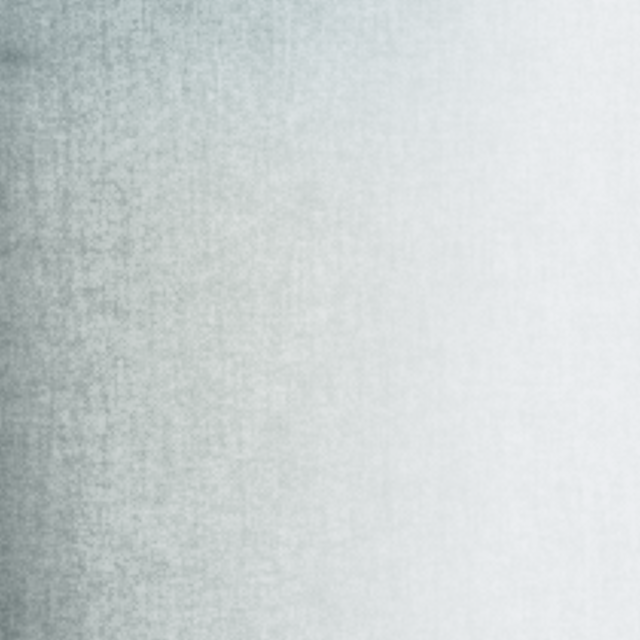
Reproduce this texture procedurally as a Shadertoy shader.

```glsl
// Pale woven cloth in soft side light: a smooth tonal falloff from a shaded
// left edge to a bright right side, overlaid with stretched value noise for
// threads, fine noise for grain, and a few faint creases.

const vec3 SHADOW = vec3(0.41, 0.46, 0.46);
const vec3 MIDTONE = vec3(0.735, 0.772, 0.768);
const vec3 LIGHT = vec3(0.913, 0.925, 0.933);
const vec3 COOL_TINT = vec3(-0.016, 0.000, 0.008);
const vec3 WARM_TINT = vec3(0.005, 0.002, -0.008);

const float SHADE_TOP = 0.56;       // left shadow depth at the top
const float SHADE_BOTTOM = 0.66;    // and at the bottom
const float EDGE_DEPTH = 0.09;      // extra shade along the left edge
const float GRAIN_SCALE = 210.0;    // fine grains across the canvas
const float GRAIN_AMOUNT = 0.23;
const float THREAD_AMOUNT = 0.18;
const float MOTTLE_AMOUNT = 0.10;
const float CREASE_AMOUNT = 0.06;
const int CREASES = 14;

float hash(vec2 p) {
    return fract(sin(dot(p, vec2(127.1, 311.7))) * 43758.5453);
}

// Smooth value noise, centred on zero
float noise(vec2 p) {
    vec2 cell = floor(p);
    vec2 f = fract(p);
    f = f * f * (3.0 - 2.0 * f);
    float low = mix(hash(cell), hash(cell + vec2(1.0, 0.0)), f.x);
    float high = mix(hash(cell + vec2(0.0, 1.0)), hash(cell + 1.0), f.x);
    return mix(low, high, f.y) - 0.5;
}

float mottle(vec2 p) {
    float sum = 0.0;
    float weight = 0.5;
    for (int i = 0; i < 4; i++) {
        sum += weight * noise(p);
        p = mat2(1.6, 1.2, -1.2, 1.6) * p + 7.3;
        weight *= 0.6;
    }
    return sum;
}

// Short threads running up and across, at two widths
float threads(vec2 uv) {
    float upright = noise(uv * vec2(160.0, 26.0)) + 0.5 * noise(uv * vec2(85.0, 10.0) + 31.0);
    float across = noise(uv * vec2(32.0, 150.0) + 57.0) + 0.4 * noise(uv * vec2(12.0, 75.0) + 83.0);
    return 0.6 * upright + 0.45 * across;
}

float grain(vec2 uv) {
    vec2 tilted = mat2(0.96, 0.28, -0.28, 0.96) * uv;
    return 0.65 * noise(uv * GRAIN_SCALE) + 0.6 * noise(tilted * GRAIN_SCALE * 0.55 + 19.0);
}

// Scattered soft lines, alternately upright and level, dark or light
float creases(vec2 uv) {
    float sum = 0.0;
    for (int i = 0; i < CREASES; i++) {
        float id = float(i);
        vec2 centre = vec2(hash(vec2(id, 1.7)), hash(vec2(id, 5.3)));
        vec2 d = uv - centre;
        if (i % 2 == 0) d = d.yx;
        d.y += 0.03 * d.x + 0.008 * noise(vec2(d.x * 14.0, id));
        float reach = mix(0.05, 0.13, hash(vec2(id, 9.1)));
        float width = mix(0.003, 0.006, hash(vec2(id, 3.9)));
        float line = exp(-d.x * d.x / (reach * reach) - d.y * d.y / (width * width));
        sum += line * (hash(vec2(id, 6.4)) < 0.65 ? 1.0 : -0.8);
    }
    return sum;
}

// Broad shadow, 0 in full light and 1 in the deepest corner
float shade(vec2 uv) {
    float span = mix(0.80, 0.92, uv.y);
    float x = uv.x + 0.04 * mottle(uv * 4.0);
    float s = mix(SHADE_BOTTOM, SHADE_TOP, uv.y) * pow(clamp(1.0 - x / span, 0.0, 1.0), 1.5);
    s += EDGE_DEPTH * exp(-18.0 * uv.x) * mix(1.3, 0.6, uv.y);
    s += 0.13 * exp(-8.0 * length(uv * vec2(1.4, 1.0)));
    // Dim band along the top, and a smudge on the left edge below it
    s += 0.12 * smoothstep(0.80, 1.0, uv.y) * smoothstep(0.9, 0.3, uv.x) * smoothstep(-0.1, 0.3, uv.x);
    vec2 smudge = (uv - vec2(0.0, 0.912)) / vec2(0.09, 0.022);
    s += 0.15 * exp(-dot(smudge, smudge));
    return s + 0.03 * smoothstep(1.0, 0.6, uv.x);
}

void mainImage(out vec4 fragColor, in vec2 fragCoord) {
    vec2 uv = fragCoord / iResolution.xy;
    float s = shade(uv);

    // Cloth relief shows more strongly where the light is low
    float relief = mix(0.27, 1.0, smoothstep(0.03, 0.42, s));
    relief *= 1.0 - 0.25 * smoothstep(0.45, 0.75, s);
    float weave = GRAIN_AMOUNT * grain(uv) + THREAD_AMOUNT * threads(uv);
    weave += MOTTLE_AMOUNT * mottle(uv * 20.0) + CREASE_AMOUNT * creases(uv);
    s = clamp(s + relief * weave, -0.03, 1.1);

    // Shadow ramp through three tones
    vec3 color = mix(LIGHT, MIDTONE, s / 0.45);
    color = mix(color, mix(MIDTONE, SHADOW, (s - 0.45) / 0.55), smoothstep(0.40, 0.50, s));

    // Cool upper edge and a faintly warm centre
    float cool = smoothstep(0.6, 1.0, uv.y) * smoothstep(1.0, 0.4, uv.x);
    vec2 fromCentre = (uv - vec2(0.36, 0.5)) / vec2(0.24, 0.38);
    color += COOL_TINT * cool + WARM_TINT * exp(-dot(fromCentre, fromCentre));

    fragColor = vec4(clamp(color, 0.0, 1.0), 1.0);
}
```
